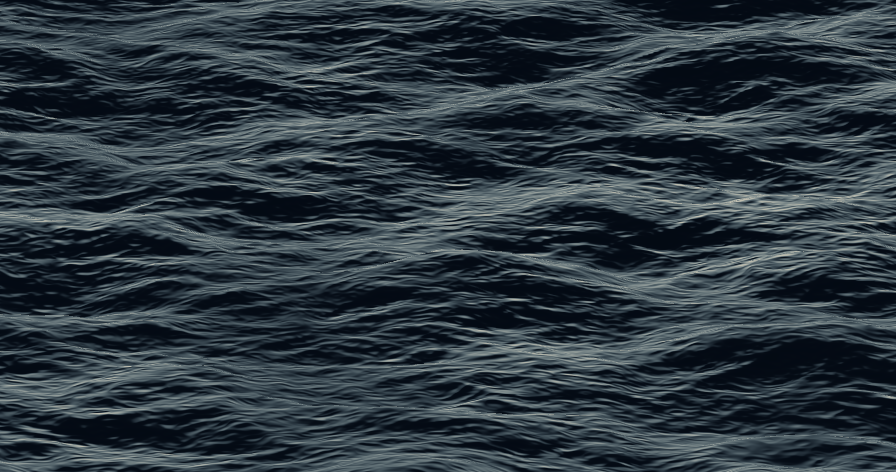
Reproduce this texture procedurally as a Shadertoy shader.

```glsl
const float TILT_SIN = 0.33;
const float TILT_COS = 0.944;
const float CREST_MAX = 0.11;
const float TROUGH_MIN = -0.16;
const int MARCH_STEPS = 40;
const int SHAPE_OCTAVES = 3;
const int DETAIL_OCTAVES = 5;

vec2 hashGradient(vec2 cell) {
    vec3 p = fract(cell.xyx * vec3(0.1031, 0.1030, 0.0973));
    p += dot(p, p.yzx + 33.33);
    return 2.0 * fract((p.xx + p.yz) * p.zy) - 1.0;
}

float gradientNoise(vec2 p) {
    vec2 i = floor(p);
    vec2 f = p - i;
    vec2 u = f * f * f * (f * (f * 6.0 - 15.0) + 10.0);
    vec2 e = vec2(1.0, 0.0);
    float a = dot(hashGradient(i), f);
    float b = dot(hashGradient(i + e), f - e);
    float c = dot(hashGradient(i + e.yx), f - e.yx);
    float d = dot(hashGradient(i + e.xx), f - e.xx);
    return mix(mix(a, b, u.x), mix(c, d, u.x), u.y);
}

// Rounded ridge along the zero lines of the noise
float ridge(float n) {
    return 0.15 - sqrt(n * n + 0.0025);
}

// Broad swell plus sharp-crested chop; p is (across, away)
float seaHeight(vec2 p, int octaves) {
    float swell = gradientNoise(p * vec2(1.6, 2.2) + 40.7);
    float height = 0.15 * swell;
    vec2 q = p * vec2(1.9, 3.4) + vec2(0.0, 0.5 * swell) + 71.3;
    float amplitude = 0.06;
    float skew = 0.22;
    for (int i = 0; i < octaves; i++) {
        height += amplitude * ridge(gradientNoise(q + vec2(0.0, skew * q.x)));
        q = q * 1.9 + 17.3;
        amplitude *= 0.56;
        skew = -skew;
    }
    return height;
}

// Distance along the water to the first surface seen at this screen height
float findSurface(float x, float screenY) {
    float z = (screenY - TILT_COS * CREST_MAX) / TILT_SIN;
    float stride = TILT_COS * (CREST_MAX - TROUGH_MIN) / (TILT_SIN * float(MARCH_STEPS));
    float previous = -0.01;
    for (int i = 0; i <= MARCH_STEPS; i++) {
        float gap = z * TILT_SIN + seaHeight(vec2(x, z), SHAPE_OCTAVES) * TILT_COS - screenY;
        if (gap > 0.0) {
            return z - stride * gap / (gap - previous);
        }
        previous = gap;
        z += stride;
    }
    return z;
}

vec2 seaSlope(vec2 p) {
    vec2 e = vec2(0.007, 0.0);
    float h = seaHeight(p, DETAIL_OCTAVES);
    return vec2(seaHeight(p + e, DETAIL_OCTAVES) - h,
                seaHeight(p + e.yx, DETAIL_OCTAVES) - h) / e.x;
}

// Dark water to pale sky glint, bluish between and warm beyond
vec3 waterColor(float light) {
    vec3 deep = vec3(0.012, 0.038, 0.075);
    vec3 glint = vec3(0.56, 0.60, 0.59);
    vec3 blueBow = vec3(0.0, 0.11, 0.18);
    return mix(deep, glint, light) + blueBow * light * (1.0 - light);
}

vec3 renderSea(vec2 uv) {
    // Mild perspective: waves shrink toward the top
    vec2 view = vec2(uv.x * (1.0 + 0.4 * uv.y), uv.y * (1.0 + 0.2 * uv.y));
    vec2 p = vec2(view.x, findSurface(view.x, view.y));
    vec2 slope = seaSlope(p);

    // Faces leaning to the viewer reflect the dark upper sky
    float light = 0.445 - 1.5 * slope.y + 0.25 * slope.x;

    // Uneven sky light with a soft sheen right of center
    vec2 sheenOffset = (uv - vec2(0.45, 0.62)) / vec2(0.6, 0.2);
    float sheen = exp(-dot(sheenOffset, sheenOffset));
    light *= 0.95 + 0.5 * gradientNoise(view * vec2(1.7, 4.0) + 9.1) + 0.25 * sheen;

    // Soft floor in the shadows
    light = 0.5 * (light + sqrt(light * light + 0.006));
    return waterColor(min(light, 1.35));
}

void mainImage(out vec4 fragColor, in vec2 fragCoord) {
    vec3 color = vec3(0.0);
    for (int i = 0; i < 2; i++) {
        vec2 jitter = vec2(0.25, 0.25) * (2.0 * float(i) - 1.0);
        vec2 uv = (fragCoord + jitter - vec2(0.5 * iResolution.x, 0.0)) / iResolution.y;
        color += 0.5 * renderSea(uv);
    }
    fragColor = vec4(color, 1.0);
}
```
